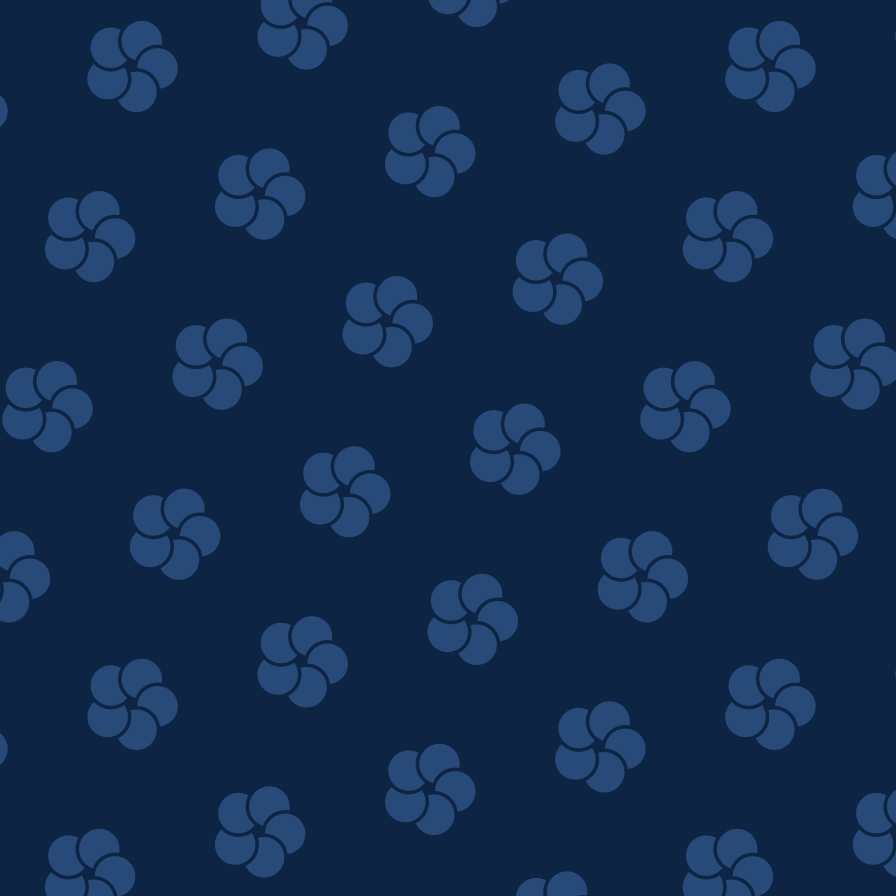
A Shadertoy shader for this pattern:

```glsl
// Five-petalled blossoms scattered on a navy ground in an oblique lattice.
// Each point is folded into its nearest lattice cell; a blossom is a ring of
// discs, each one trimmed by a slightly enlarged copy of its clockwise neighbour.

#define GROUND_COLOR vec3(0.05, 0.14, 0.26)
#define PETAL_COLOR  vec3(0.153, 0.292, 0.47)
#define LATTICE_UNIT 0.04746          // cell edges are (4,1) and (1,4) units
#define LATTICE_ORIGIN vec2(0.5732, 0.4996)
#define PETAL_COUNT  5
#define RING_RADIUS  0.02995
#define PETAL_RADIUS 0.0226
#define GAP_WIDTH    0.0039
#define FIRST_ANGLE  -0.105

const float TAU = 6.2831853;

// Offset from the nearest lattice point
vec2 foldToLattice(vec2 p) {
    mat2 cell = LATTICE_UNIT * mat2(4.0, 1.0, 1.0, 4.0);
    return p - cell * round(inverse(cell) * p);
}

// Signed distance to the disc of the petal with the given index
float petalDisc(vec2 p, int index) {
    float angle = FIRST_ANGLE + TAU * float(index) / float(PETAL_COUNT);
    return length(p - RING_RADIUS * vec2(cos(angle), sin(angle))) - PETAL_RADIUS;
}

// Union of petals, every one tucked under its clockwise neighbour
float blossom(vec2 p) {
    float dist = 1.0;
    for (int i = 0; i < PETAL_COUNT; i++) {
        float trim = GAP_WIDTH - petalDisc(p, i - 1);
        dist = min(dist, max(petalDisc(p, i), trim));
    }
    return dist;
}

void mainImage(out vec4 fragColor, in vec2 fragCoord) {
    vec2 uv = fragCoord / iResolution.y;
    float dist = blossom(foldToLattice(uv - LATTICE_ORIGIN));

    // One-pixel edge coverage
    float coverage = clamp(0.5 - dist * iResolution.y, 0.0, 1.0);
    fragColor = vec4(mix(GROUND_COLOR, PETAL_COLOR, coverage), 1.0);
}
```
